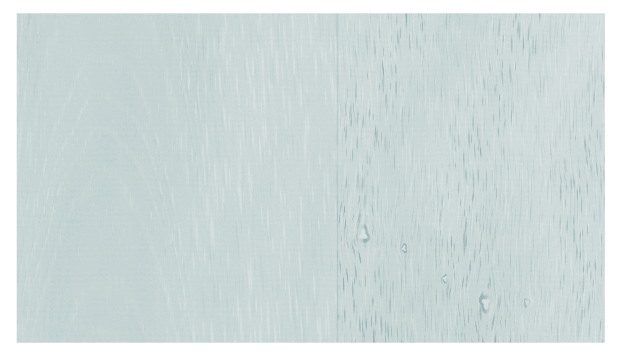
Reproduce this texture procedurally as a WebGL 1 fragment shader.

```glsl
precision highp float;
// Two pale blue-grey wood boards on a white margin, split by a thin seam.
// Left: arched growth rings and light fibres; right: dark pores and small knots.
// Rings are contours of a parabola, fibres are stretched cellular noise.
uniform vec2 u_resolution;

float hash(vec2 p) {
  return fract(sin(dot(p, vec2(41.3, 289.1))) * 4375.85);
}

// Cellular noise of upright slivers; keep is the share of filled cells.
float fibres(vec2 p, vec2 cell, float keep) {
  vec2 q = p / cell;
  float ink = 0.0;
  for (int i = -1; i <= 1; i++) {
    float column = floor(q.x) + float(i);
    float y = q.y + 17.0 * hash(vec2(column, 3.0));
    for (int j = -1; j <= 1; j++) {
      vec2 id = vec2(column, floor(y) + float(j));
      vec2 jitter = vec2(hash(id), hash(id + 7.7));
      vec2 radius = mix(vec2(0.18, 0.25), vec2(0.38, 0.8), hash(id + 2.9));
      float d = length((vec2(q.x, y) - id - jitter) / radius);
      float filled = step(hash(id + 5.3), keep);
      ink = max(ink, filled * (1.0 - smoothstep(0.3, 1.0, d)));
    }
  }
  return ink;
}

// Soft cloudy tone, drawn out along the grain, about -1 to 1.
float clouds(vec2 p) {
  float a = sin(p.x * 11.0 + 2.0 * sin(p.y * 3.1 + 1.0));
  float b = sin(p.x * 27.0 - p.y * 4.0 + 1.5 * sin(p.y * 7.0));
  float c = sin(p.x * 63.0 + 2.0 * sin(p.y * 5.0 + p.x * 9.0));
  return a * 0.45 + b * 0.33 + c * 0.22;
}

// Light rings with a feathered edge; the flank turns them into thin lines.
float rings(vec2 p, float feather) {
  float height = p.y + 11.0 * p.x * p.x + 0.012 * sin(p.x * 47.0 + p.y * 9.0);
  float t = height * 6.2 + 0.45 * sin(height * 9.0) + feather;
  return 1.0 - smoothstep(0.03, 0.2, abs(fract(t) - 0.5));
}

// Tone of the arched board, 0 dark to 1 light.
float archedBoard(vec2 p) {
  vec2 c = p - vec2(0.293, 0.0);
  float side = abs(c.x);
  float feather = 0.5 * fibres(p, vec2(0.006, 0.06), 0.7) - 0.2;
  float near = 1.0 - smoothstep(0.12, 0.42, side);
  float line = rings(c, feather * near);
  float shadow = rings(c + vec2(0.005, 0.0), feather * near);
  float broken = 0.3 + 0.7 * fibres(p + 3.0, vec2(0.011, 0.07), 0.75);
  vec2 leaning = vec2(c.x * (1.0 + 0.4 * p.y * exp(-3.0 * side)), p.y);
  float tone = 0.2 + 0.4 * smoothstep(0.08, 0.5, side) + 0.2 * clouds(p);
  tone += (0.85 * line - 0.4 * shadow) * broken * (0.3 + 0.7 * near);
  float outer = smoothstep(0.08, 0.3, side);
  tone += 0.65 * outer * fibres(leaning, vec2(0.015, 0.09), 0.55);
  tone -= 0.4 * outer * fibres(leaning + 9.0, vec2(0.012, 0.08), 0.4);
  return tone;
}

// Tone of the porous board; the grain bends around its knots.
float porousBoard(vec2 p) {
  vec2 grain = p;
  grain.x += 0.006 * sin(p.y * 8.0 + p.x * 5.0) + 0.002 * sin(p.y * 23.0);
  float rim = 0.0;
  float core = 0.0;
  for (int i = 0; i < 5; i++) {
    float k = float(i);
    vec2 d = p - vec2(1.02 + 0.115 * k, 0.24 + 0.1 * cos(0.9 * k));
    float size = 0.010 + 0.005 * cos(2.1 * k);
    float wobble = 0.2 * sin(3.0 * atan(d.y, d.x) + k);
    float r = length(d / vec2(1.0, 1.5)) / size + wobble;
    rim += (1.0 - smoothstep(0.1, 0.45, abs(r - 0.9))) * (0.6 + 0.4 * sin(d.x / size * 2.0 + k));
    core += 1.0 - smoothstep(0.3, 0.8, r);
    grain.x -= d.x * 0.7 * exp(-r * r * 0.12);
  }
  float tone = 0.7 + 0.22 * clouds(p * vec2(0.9, 1.2) + 4.0);
  tone += 0.2 * smoothstep(1.3, 1.65, p.x);
  tone -= 0.45 * exp(-18.0 * dot(p - vec2(1.22, 0.14), p - vec2(1.22, 0.14)));
  float strong = 0.6 + 0.4 * sin(p.x * 19.0 + 2.0 * sin(p.y * 4.0));
  tone -= 1.5 * strong * fibres(grain, vec2(0.011, 0.05), 0.5);
  tone -= 0.7 * fibres(grain + 5.0, vec2(0.008, 0.08), 0.45);
  tone += 0.55 * fibres(grain + 11.0, vec2(0.009, 0.07), 0.5);
  return tone - 1.8 * rim + 0.9 * core;
}

void main() {
  vec2 uv = gl_FragCoord.xy / u_resolution;
  vec2 p = gl_FragCoord.xy / u_resolution.y;
  float pixel = 1.0 / u_resolution.y;

  // Boards and the seam between them
  float seamX = 0.948;
  float right = smoothstep(-pixel, pixel, p.x - seamX);
  float tone = mix(archedBoard(p), porousBoard(p), right);
  tone -= 0.9 * (1.0 - smoothstep(0.001, 0.004, abs(p.x - seamX)));

  // Faint cross weave and fine tooth
  tone += 0.06 * sin(p.y * 410.0 + sin(p.x * 13.0)) * sin(p.y * 37.0);
  tone += 0.3 * (hash(floor(p * 284.0)) - 0.5);

  vec3 shade = vec3(0.76, 0.82, 0.82);
  vec3 pale = vec3(0.82, 0.86, 0.86);
  vec3 pore = vec3(0.60, 0.71, 0.72);
  vec3 wood = mix(shade, pale, clamp(tone, 0.0, 1.5));
  wood = mix(wood, pore, clamp(-tone * 0.7, 0.0, 1.0));

  // White margin
  vec2 inset = abs(uv - vec2(0.4855, 0.5)) - vec2(0.4595, 0.4625);
  float outside = max(inset.x * u_resolution.x, inset.y * u_resolution.y);
  gl_FragColor = vec4(mix(wood, vec3(1.0), smoothstep(-0.5, 0.5, outside)), 1.0);
}
```
